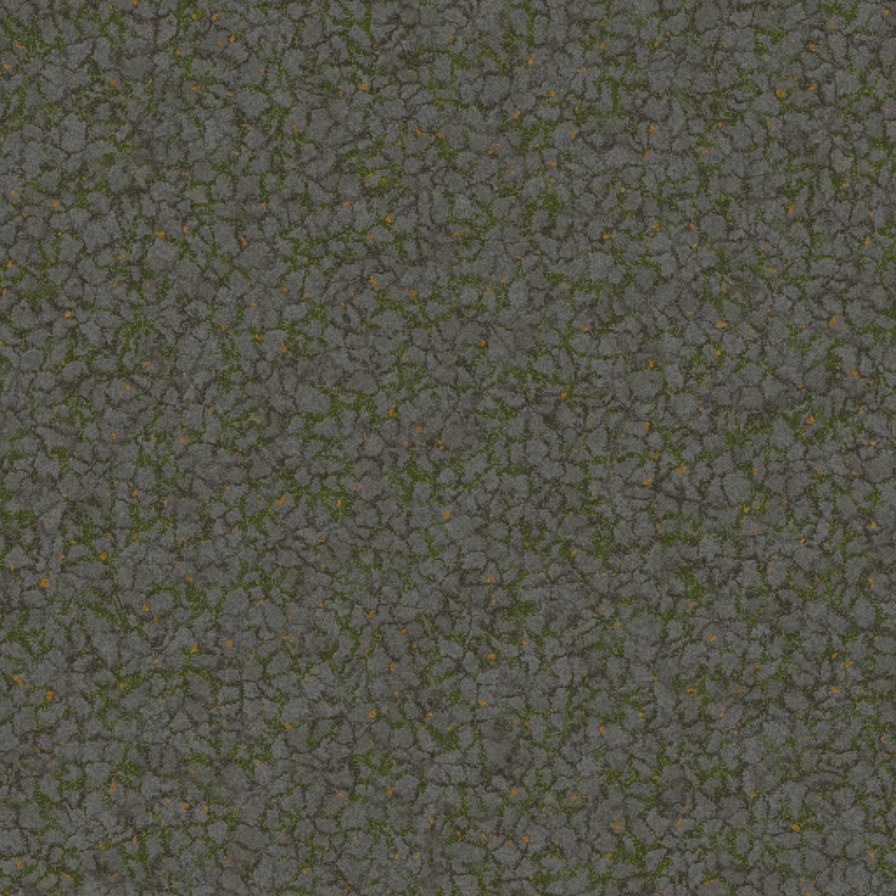
Write a WebGL 1 fragment shader that draws this texture.

```glsl
precision highp float;
// Worn cobbled ground: small rough grey stones with mossy, earthy joints.
// Rounded Voronoi cells form the stones, layered sines spread the moss,
// and fine hashed grain and scattered orange flecks finish the surface.

uniform vec2 u_resolution;

vec2 hash2(vec2 p) {
  vec3 q = fract(p.xyx * vec3(0.1031, 0.1030, 0.0973));
  q += dot(q, q.yzx + 33.33);
  return fract((q.xx + q.yz) * q.zy);
}

float noise(vec2 p) {
  vec2 i = floor(p), f = fract(p);
  f *= f * (3.0 - 2.0 * f);
  return mix(mix(hash2(i).x, hash2(i + vec2(1, 0)).x, f.x),
             mix(hash2(i + vec2(0, 1)).x, hash2(i + vec2(1, 1)).x, f.x), f.y);
}

// Layered, turned sines, roughly -1 to 1
float patches(vec2 p) {
  float sum = 0.0, amp = 0.5;
  for (int i = 0; i < 5; i++) {
    p = mat2(0.8, 0.6, -0.6, 0.8) * p * 1.6 + 1.7;
    sum += amp * sin(p.x + 1.6 * sin(p.y));
    amp *= 0.8;
  }
  return sum;
}

float smoothMin(float a, float b, float k) {
  float h = max(k - abs(a - b), 0.0) / k;
  return min(a, b) - h * h * k * 0.25;
}

// x: distance to the joint, y: facing of the nearest edge, zw: stone's hash
vec4 stones(vec2 p) {
  vec2 cell = floor(p), home = cell, toSeed = vec2(9.0);
  for (int y = -1; y <= 1; y++)
    for (int x = -1; x <= 1; x++) {
      vec2 c = cell + vec2(x, y);
      vec2 d = c + hash2(c) - p;
      if (dot(d, d) < dot(toSeed, toSeed)) { toSeed = d; home = c; }
    }
  float border = 2.0, nearest = 2.0, facing = 0.0;
  for (int y = -2; y <= 2; y++)
    for (int x = -2; x <= 2; x++) {
      vec2 c = home + vec2(x, y);
      vec2 d = c + hash2(c) - p;
      vec2 across = d - toSeed;
      if (dot(across, across) > 0.0001) {
        vec2 outward = normalize(across);
        float edge = dot(0.5 * (toSeed + d), outward);
        if (edge < nearest) { nearest = edge; facing = dot(outward, vec2(-0.45, 0.9)); }
        border = smoothMin(border, edge, 0.1);
      }
    }
  return vec4(border, facing, hash2(home + 71.0));
}

// Sparse irregular flecks, one at most per cell
float flecks(vec2 p) {
  vec2 cell = floor(p);
  float cover = 0.0;
  for (int y = -1; y <= 1; y++)
    for (int x = -1; x <= 1; x++) {
      vec2 c = cell + vec2(x, y);
      vec2 pick = hash2(c + 211.0);
      float radius = 0.04 + 0.06 * pick.y;
      float dist = length(c + hash2(c + 137.0) - p);
      cover = max(cover, step(pick.x, 0.42) * (1.0 - smoothstep(radius - 0.04, radius + 0.04, dist)));
    }
  return cover;
}

void main() {
  vec2 uv = gl_FragCoord.xy / u_resolution.y;

  // Grain and scattered variation
  float fine = noise(uv * 512.0 + 0.5);
  float coarse = noise(uv * 250.0 + 40.3);
  float grain = 0.7 * fine + 0.3 * coarse - 0.5;
  float growth = patches(uv * 30.0);
  float dirtiness = patches(uv * 26.0 + 30.0);

  // Stones of uneven size, with ragged outlines and joints that come and go
  vec2 wobble = vec2(noise(uv * 110.0), noise(uv * 110.0 + 57.0)) - 0.5;
  vec2 stretch = vec2(noise(uv * 24.0 + 9.0), noise(uv * 24.0 + 83.0)) - 0.5;
  vec4 stone = stones(uv * 41.0 + 0.45 * wobble + 0.8 * stretch);
  float worn = noise(uv * 62.0 + 19.0);
  float joint = 0.03 + 0.045 * growth + 0.08 * stone.z * stone.z + 0.06 * worn;
  float inset = stone.x - joint + 0.16 * grain;
  float top = smoothstep(-0.11, 0.17, inset);
  top = mix(top, 1.0, 0.55 * smoothstep(0.5, 0.85, worn - 0.15 * growth));

  // Joints: earth, moss and bright speckles
  vec3 earth = vec3(0.238, 0.222, 0.18) * (1.0 + 0.4 * grain);
  vec3 moss = vec3(0.265, 0.285, 0.145) * (1.0 + 0.5 * grain);
  float mossy = smoothstep(-0.7, 0.9, growth - 0.4 * dirtiness + 0.9 * grain);
  vec3 ground = mix(earth, moss, mossy);
  float speckle = smoothstep(0.7, 0.97, fine) * (0.15 + 0.55 * mossy);
  ground = mix(ground, vec3(0.43, 0.45, 0.23), speckle);

  // Stones: lit upper rims, shaded lower rims, a tint of dirt
  vec3 rock = mix(vec3(0.355, 0.35, 0.333), vec3(0.38, 0.376, 0.362), stone.w);
  rock *= 1.0 + 0.4 * grain;
  rock *= 1.0 + 0.1 * stone.y * (1.0 - smoothstep(0.0, 0.24, inset));
  rock = mix(rock, vec3(0.29, 0.28, 0.22), 0.25 * smoothstep(-0.4, 1.0, dirtiness));

  // Thin moss dust creeps over the stones, then the flecks
  float dust = smoothstep(0.74, 0.95, fine) * smoothstep(-0.3, 0.9, growth);
  rock = mix(rock, vec3(0.38, 0.39, 0.24), 0.6 * dust);
  vec3 color = mix(ground, rock, top);
  float fleck = flecks(uv * 31.0 + 0.25 * wobble);
  color = mix(color, vec3(0.56, 0.39, 0.13) * (1.0 + 0.5 * grain), 0.85 * fleck);
  gl_FragColor = vec4(color, 1.0);
}
```
